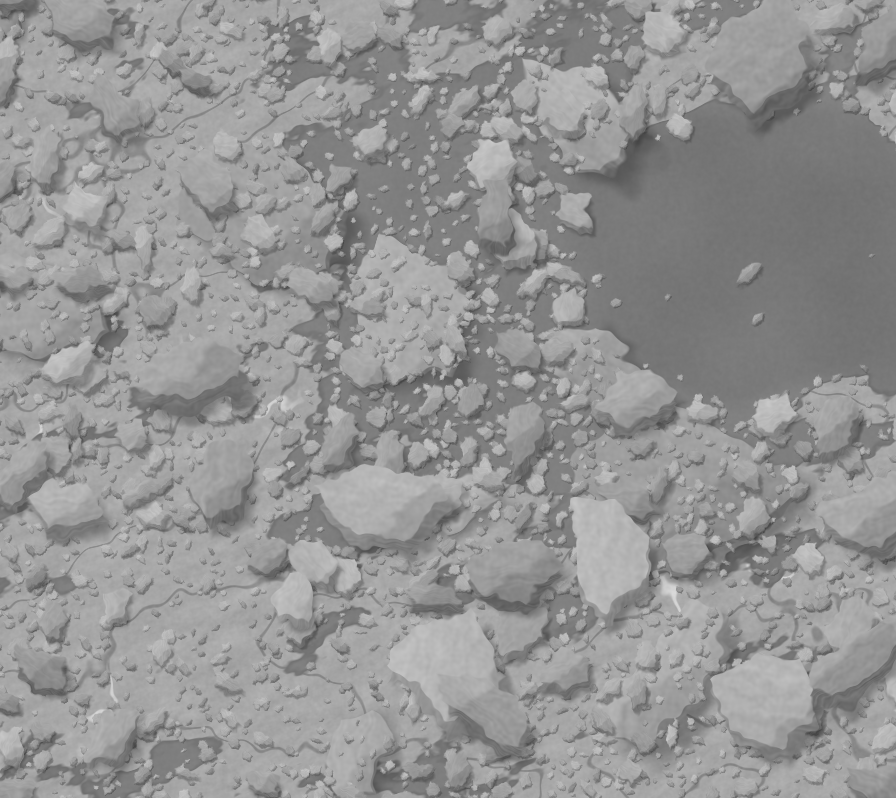
Reproduce this texture procedurally as a Shadertoy shader.

```glsl
// Grey rubble field: dusty sand and ragged bedrock under scattered angular rocks.
// Each rock layer is a jittered grid of convex polygons, drawn far to near
// with a lit top, a darker front face and a soft cast shadow.

#define SAND_TONE 0.495
#define BEDROCK_TONE 0.655
#define ROCK_DARK 0.60
#define ROCK_LIGHT 0.735
#define FACE_DROP 0.13
#define SHADOW_DEPTH 0.27
#define EDGE_ROUGHNESS 0.13
#define GRAIN 0.035
#define PATCH_CENTRE vec2(0.96, 0.68)
#define CLUSTER_CENTRE vec2(0.70, 0.46)

const float TAU = 6.28319;

vec2 hash2(vec2 p) {
    vec3 h = fract(p.xyx * vec3(0.1031, 0.1030, 0.0973));
    h += dot(h, h.yzx + 33.33);
    return fract((h.xx + h.yz) * h.zy);
}

float corner(vec2 cell, vec2 offset, vec2 f) {
    return dot(hash2(cell + offset) * 2.0 - 1.0, f - offset);
}

// Gradient noise, roughly -0.6 to 0.6
float noise(vec2 p) {
    vec2 cell = floor(p), f = p - cell;
    vec2 u = f * f * f * (f * (f * 6.0 - 15.0) + 10.0);
    return mix(mix(corner(cell, vec2(0, 0), f), corner(cell, vec2(1, 0), f), u.x),
               mix(corner(cell, vec2(0, 1), f), corner(cell, vec2(1, 1), f), u.x), u.y);
}

float fbm(vec2 p) {
    float sum = 0.0, gain = 1.0;
    for (int i = 0; i < 5; i++) {
        sum += gain * noise(p);
        p = mat2(1.6, 1.2, -1.2, 1.6) * p + 7.3;
        gain *= 0.55;
    }
    return sum;
}

mat2 rotation(float a) {
    return mat2(cos(a), -sin(a), sin(a), cos(a));
}

// 1 inside the smooth drift of dark sand
float sandPatch(vec2 p) {
    float r = length((p - PATCH_CENTRE) * vec2(0.82, 1.15)) + 0.07 * noise(p * 7.0);
    return 1.0 - smoothstep(0.19, 0.235, r);
}

float rockiness(vec2 p) {
    float cluster = 1.0 - smoothstep(0.1, 0.36, distance(p, CLUSTER_CENTRE));
    return (0.85 + 0.5 * cluster) * (1.0 - 0.98 * sandPatch(p));
}

// Sand, layered bedrock, cracks and pale mineral veins
float ground(vec2 p) {
    float drift = sandPatch(p);
    float fine = noise(p * 130.0) + 0.6 * noise(p * 260.0);
    float sand = SAND_TONE - 0.03 * drift + 0.035 * fbm(p * 5.0) + GRAIN * 0.5 * fine;

    vec2 q = rotation(0.42) * p * vec2(1.0, 1.1);
    float outer = smoothstep(0.12, 0.55, distance(p, vec2(0.72, 0.63)));
    float height = fbm(q * vec2(5.0, 9.0)) + 0.75 * (outer - 0.62) - 0.9 * drift;
    float bed = smoothstep(-0.035, 0.035, height);
    float rim = smoothstep(-0.14, -0.03, height) * (1.0 - bed);
    float rock = BEDROCK_TONE + 0.055 * fbm(q * vec2(14.0, 38.0)) + GRAIN * fine;
    float crack = abs(noise(q * vec2(5.0, 8.0) + 19.0) + 0.12 * noise(p * 32.0));
    rock -= 0.13 * (1.0 - smoothstep(0.003, 0.018, crack));
    float vein = abs(noise(p * 4.5 + 5.7) + 0.1 * noise(p * 45.0));
    float veined = smoothstep(0.16, 0.3, noise(p * 5.0 + 43.0));
    rock += 0.17 * veined * (1.0 - smoothstep(0.004, 0.02, vein));
    return mix(sand - 0.045 * rim, rock, bed);
}

// Draws one size class of rocks over the given tone
float rockLayer(float tone, vec2 p, float scale, float density, float thickness, float seed) {
    vec2 shift = vec2(seed * 17.3, seed * 9.1);
    vec2 uv = p * scale + shift, cell = floor(uv);
    vec2 rough = vec2(noise(uv * 3.5), noise(uv * 3.5 + 31.0));
    rough += 0.5 * vec2(noise(uv * 9.0), noise(uv * 9.0 + 57.0));
    vec2 bent = uv + EDGE_ROUGHNESS * rough;
    float aa = scale / iResolution.y;
    float grain = GRAIN * (noise(p * 150.0) + noise(p * 70.0));

    for (int j = 1; j >= -1; j--)
    for (int i = -1; i <= 1; i++) {
        vec2 id = cell + vec2(i, j);
        vec2 jitter = hash2(id + seed), pick = hash2(id + seed + 71.7);
        vec2 form = hash2(id + seed + 13.1);
        vec2 centre = id + 0.5 + 0.7 * (jitter - 0.5);
        float size = mix(0.24, 0.6, pick.y);
        vec2 q = bent - centre;
        if (length(q) > size * 1.85) continue;
        if (pick.x > density * rockiness((centre - shift) / scale)) continue;

        // Top, front face and shadow share one outline, shifted downwards
        float squat = mix(0.42, 0.95, form.y);
        mat2 turn = rotation(0.3 + (form.x - 0.5) * 2.6);
        vec2 stretch = vec2(1.0, squat) * size;
        vec2 topPos = turn * q / stretch;
        vec2 facePos = turn * (q + vec2(-0.05, thickness) * size) / stretch;
        vec2 shadowPos = turn * (q + vec2(-0.17, thickness + 0.1) * size) / stretch;
        vec3 d = vec3(-1.0);
        for (int k = 0; k < 6; k++) {
            vec2 h = hash2(id + seed + 5.3 * float(k + 1));
            float a = (float(k) + 0.6 * h.x) * TAU / 6.0;
            vec2 n = vec2(cos(a), sin(a));
            d = max(d, vec3(dot(topPos, n), dot(facePos, n), dot(shadowPos, n)) - mix(0.62, 1.0, h.y));
        }
        vec3 edge = d * size * squat;

        // Broken facet and layering on the lit top
        float lit = mix(ROCK_DARK, ROCK_LIGHT, fract(pick.y * 7.0 + form.x)) + grain;
        lit += 0.05 * noise(topPos * vec2(1.5, 6.0) + id) + 0.025 * topPos.y;
        lit -= 0.065 * smoothstep(-0.03, 0.03, dot(q, vec2(0.65, -0.76)) - size * (form.y - 0.25));
        float front = lit - FACE_DROP + 0.07 * noise(facePos * vec2(2.0, 12.0) + id);
        tone *= 1.0 - SHADOW_DEPTH * (1.0 - smoothstep(-0.05, 0.06, edge.z));
        tone = mix(front, tone, smoothstep(-aa, aa, edge.y));
        tone = mix(lit, tone, smoothstep(-aa, aa, edge.x));
    }
    return tone;
}

void mainImage(out vec4 fragColor, in vec2 fragCoord) {
    vec2 p = fragCoord / iResolution.y;
    float tone = ground(p);
    // Plates, gravel, pebbles, cobbles, stones, boulders
    tone = rockLayer(tone, p, 4.2, 0.32, 0.05, 1.0);
    tone = rockLayer(tone, p, 75.0, 0.42, 0.15, 2.0);
    tone = rockLayer(tone, p, 42.0, 0.36, 0.2, 3.0);
    tone = rockLayer(tone, p, 23.0, 0.34, 0.22, 4.0);
    tone = rockLayer(tone, p, 12.5, 0.36, 0.24, 5.0);
    tone = rockLayer(tone, p, 7.2, 0.42, 0.24, 6.0);
    fragColor = vec4(vec3(clamp(tone, 0.27, 0.9)), 1.0);
}
```
